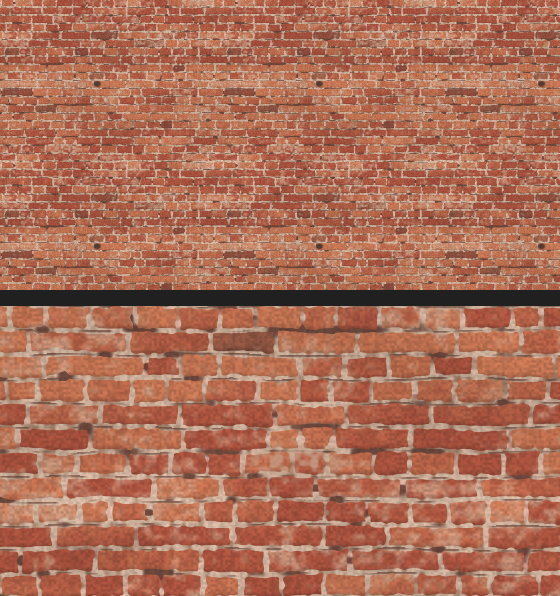
Top, the full canvas; bottom, a detail of the centre.
Write a Shadertoy shader that draws this texture.

```glsl
// Weathered red brick wall: a tile of 20 courses, 16 headers wide, repeated in both directions.
// Each course holds jittered headers or stretchers, drawn as rough rounded boxes over mortar.
// Wrapping value noise adds wear, stains and crooked joints, so the tile has no seams.

const vec2 TILE = vec2(16.0, 20.0);   // headers across, courses down
const float HEADER = 1.71;            // header length in course heights

float hash(vec2 p) {
    return fract(sin(dot(p, vec2(127.1, 311.7))) * 43758.55);
}

// Value noise that wraps with the tile; TILE * scale must be whole numbers
float noise(vec2 uv, vec2 scale, float seed) {
    vec2 p = uv * scale, period = TILE * scale;
    vec2 i = floor(p), f = fract(p);
    f = f * f * (3.0 - 2.0 * f);
    vec2 a = mod(i, period) + seed, b = mod(i + 1.0, period) + seed;
    return mix(mix(hash(a), hash(vec2(b.x, a.y)), f.x),
               mix(hash(vec2(a.x, b.y)), hash(b), f.x), f.y);
}

// Soft round spot, once per tile
float spot(vec2 uv, vec2 center, vec2 radius) {
    vec2 q = mod(uv - center + 0.5 * TILE, TILE) - 0.5 * TILE;
    return 1.0 - smoothstep(0.5, 1.2, length(q / radius));
}

// Offset of one upright joint from its regular place
float jointShift(float index, float count, float course) {
    return 0.32 * hash(vec2(mod(index, count) + 3.7, course * 1.3));
}

// Signed distance to the brick in course heights; id identifies the brick
float brickDistance(vec2 uv, out vec2 id, out vec2 local) {
    float course = mod(floor(uv.y), TILE.y);
    float span = mod(course, 3.0) < 0.5 ? 1.0 : 2.0;
    float count = TILE.x / span;
    float x = uv.x / span + hash(vec2(course, 8.3));

    float i = floor(x);
    if (x < i + jointShift(i, count, course)) i -= 1.0;
    float left = i + jointShift(i, count, course);
    float right = i + 1.0 + jointShift(i + 1.0, count, course);
    id = vec2(mod(i, count), course);

    // Some stretchers are replaced by two headers
    if (span > 1.5 && hash(id + 41.0) > 0.8) {
        float middle = 0.5 * (left + right);
        if (x < middle) right = middle;
        else { left = middle; id.x += 0.5; }
    }

    local = vec2((x - 0.5 * (left + right)) * span * HEADER, fract(uv.y) - 0.5);
    float gap = 0.07 + 0.055 * hash(id + 17.0);
    vec2 halfSize = vec2(0.5 * (right - left) * span * HEADER, 0.5) - gap;
    vec2 q = abs(local) - halfSize + 0.08;
    return length(max(q, 0.0)) + min(max(q.x, q.y), 0.0) - 0.08;
}

void mainImage(out vec4 fragColor, in vec2 fragCoord) {
    // Wall coordinates: x in headers, y in courses counted downward
    vec2 p = fragCoord / iResolution.y;
    vec2 uv = vec2(p.x / 0.766 * TILE.x, (1.0 - p.y) / 0.56 * TILE.y + 0.12);
    float pixel = 35.7 / iResolution.y;

    float region = noise(uv, vec2(0.25, 0.4), 11.0);
    float broad = noise(uv, vec2(1.0), 5.0);
    float patches = noise(uv, vec2(3.0, 2.0), 23.0);
    float rough = noise(uv, vec2(7.0, 4.0), 61.0);
    float grain = noise(uv, vec2(17.0, 10.0), 89.0);

    // Bricks with crooked, chipped edges
    vec2 bent = uv + vec2(patches - 0.5, broad - 0.5) * vec2(0.06, 0.14);
    vec2 id, local;
    float d = brickDistance(bent, id, local);
    d += (rough - 0.5) * 0.12 + 0.14 * smoothstep(0.82, 1.0, patches);
    float soft = max(0.5 * pixel, 0.025);
    float brickMask = 1.0 - smoothstep(-soft, soft, d);

    // Fired clay: one tone per brick, within red and orange bands of the wall
    float band = -cos((uv.y - 2.5) * 6.2832 / TILE.y);
    float tone = 0.55 * hash(id + 2.0) + 0.25 * region + 0.2 * patches + 0.12 * band;
    vec3 brick = mix(vec3(0.64, 0.31, 0.235), vec3(0.75, 0.445, 0.315),
                     smoothstep(0.25, 0.75, tone));
    float burnt = step(0.96, hash(id + 29.0));
    brick = mix(brick, vec3(0.43, 0.26, 0.22), burnt * (0.3 + 0.6 * patches));

    // Pale lime wear gathers in regions, and on a few bricks
    float wear = 0.45 * patches + 0.3 * rough + 0.28 * hash(id + 53.0) + 0.3 * region;
    brick = mix(brick, vec3(0.77, 0.59, 0.49), 0.8 * smoothstep(0.65, 1.0, wear));
    brick *= 0.88 + 0.24 * grain;
    brick *= 1.0 - 0.14 * smoothstep(0.2, 0.45, local.y);

    // Mortar, broken shadows just beneath bricks, and open holes
    vec3 mortar = mix(vec3(0.6, 0.47, 0.39), vec3(0.79, 0.68, 0.6),
                      smoothstep(0.12, 0.58, 0.75 * rough + 0.25 * region));
    float shade = (1.0 - smoothstep(-0.46, -0.38, local.y)) * smoothstep(0.35, 0.75, patches);
    float hole = smoothstep(0.7, 0.88, noise(uv, vec2(2.0), 131.0));
    mortar = mix(mortar, vec3(0.37, 0.23, 0.19), max(0.65 * shade, 0.9 * hole));
    mortar *= 0.9 + 0.2 * grain;

    vec3 color = mix(mortar, brick, brickMask);

    // Broad soot and sun variation over the wall
    color *= 0.93 + 0.08 * region + 0.07 * noise(uv, vec2(0.5), 71.0);

    // Marks found once in each tile: lime smear, sooty gap
    float smear = spot(uv, vec2(4.5, 18.4), vec2(1.2, 0.8)) * smoothstep(0.3, 0.7, rough);
    color = mix(color, vec3(0.77, 0.63, 0.54), 0.7 * smear);
    color = mix(color, vec3(0.25, 0.19, 0.17), 0.85 * spot(uv, vec2(7.0, 10.45), vec2(0.3, 0.42)));

    fragColor = vec4(clamp(color, 0.0, 1.0), 1.0);
}
```
